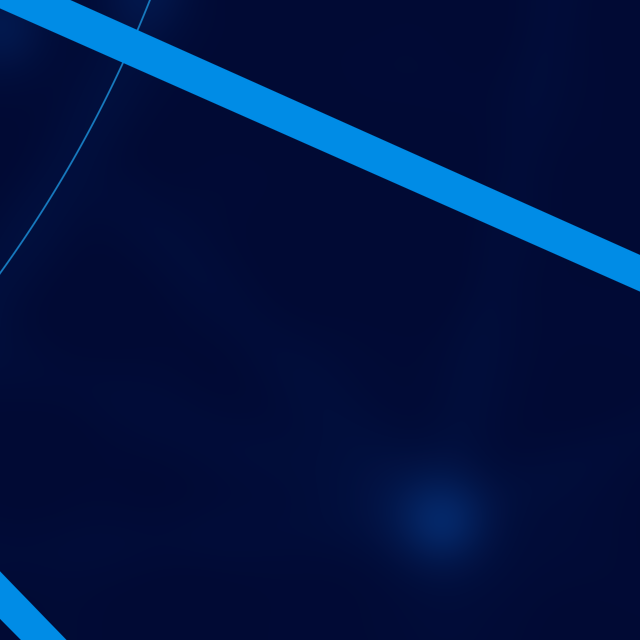
Write a Shadertoy shader that draws this background.

```glsl
// Deep navy backdrop crossed by two bright blue bands and one thin arc.
// Bands and arc are distance functions; soft Gaussian glows, faint beams
// and low-contrast gradient noise give the dark field its depth.

const vec3 NAVY      = vec3(0.003, 0.038, 0.203);
const vec3 HAZE      = vec3(0.010, 0.085, 0.150);
const vec3 BAND_BLUE = vec3(0.000, 0.550, 0.900);
const vec3 ARC_BLUE  = vec3(0.090, 0.480, 0.750);

// Coverage of a shape whose signed distance is d
float fill(float d, float pixel) {
    return 1.0 - smoothstep(-0.7 * pixel, 0.7 * pixel, d);
}

// Soft falloff that reaches 1/e at the given radius
float glow(float d, float radius) {
    float r = d / radius;
    return exp(-r * r);
}

// Signed distance to an endless band whose half width runs from wa to wb
float bandDistance(vec2 p, vec2 a, vec2 b, float wa, float wb) {
    vec2 axis = b - a, q = p - a;
    float along = dot(q, axis) / dot(axis, axis);
    float across = abs(axis.x * q.y - axis.y * q.x) / length(axis);
    return across - mix(wa, wb, along);
}

float segmentDistance(vec2 p, vec2 a, vec2 b) {
    vec2 q = p - a, axis = b - a;
    return length(q - axis * clamp(dot(q, axis) / dot(axis, axis), 0.0, 1.0));
}

// Gradient noise
vec2 gradientAt(vec2 cell) {
    float h = fract(sin(dot(cell, vec2(127.1, 311.7))) * 4375.85);
    return vec2(cos(6.2832 * h), sin(6.2832 * h));
}

float gradientNoise(vec2 p) {
    vec2 i = floor(p), f = fract(p);
    vec2 u = f * f * f * (f * (f * 6.0 - 15.0) + 10.0);
    vec2 e = vec2(0.0, 1.0);
    float low  = mix(dot(gradientAt(i), f),
                     dot(gradientAt(i + e.yx), f - e.yx), u.x);
    float high = mix(dot(gradientAt(i + e.xy), f - e.xy),
                     dot(gradientAt(i + e.yy), f - e.yy), u.x);
    return mix(low, high, u.y);
}

// Faint light: spot, beams leaving it, and haze beside the arc
float hazeAmount(vec2 p, vec2 spot, float arcOffset) {
    float haze = 0.72 * glow(length(p - spot), 0.075);
    haze += 0.12 * glow(length(p - spot), 0.22);
    haze += 0.12 * glow(segmentDistance(p, spot, vec2(0.88, 1.05)), 0.055);
    haze += 0.11 * glow(segmentDistance(p, spot, vec2(0.20, 0.68)), 0.060);
    haze += 0.11 * glow(segmentDistance(p, spot, vec2(-0.05, 0.46)), 0.065);
    haze += 0.09 * glow(segmentDistance(p, spot, vec2(1.05, 0.34)), 0.050);
    haze += 0.10 * glow(segmentDistance(p, spot, vec2(-0.05, 0.13)), 0.060);
    haze += 0.22 * glow(arcOffset, 0.060);
    haze += 0.65 * glow(length(p - vec2(0.00, 0.96)), 0.070);
    haze += 0.40 * glow(length(p - vec2(0.22, 1.02)), 0.070);
    return max(haze + 0.08 * gradientNoise(p * 5.0), 0.0);
}

void mainImage(out vec4 fragColor, in vec2 fragCoord) {
    vec2 p = fragCoord / iResolution.xy;
    float pixel = 1.0 / min(iResolution.x, iResolution.y);

    // Dark field
    float arcOffset = length(p - vec2(-1.6055, 1.7318)) - 1.980;
    vec3 color = NAVY + HAZE * hazeAmount(p, vec2(0.690, 0.186), arcOffset);

    // Thin arc, under the bands
    color = mix(color, ARC_BLUE, fill(abs(arcOffset) - 0.0014, pixel));

    // Long upper band and the lower corner band
    float upper = bandDistance(p, vec2(0.0, 1.018), vec2(1.0, 0.573), 0.0285, 0.0262);
    float lower = bandDistance(p, vec2(0.0, 0.070), vec2(0.0685, 0.0), 0.0260, 0.0255);
    color = mix(color, BAND_BLUE, fill(min(upper, lower), pixel));

    fragColor = vec4(color, 1.0);
}
```
